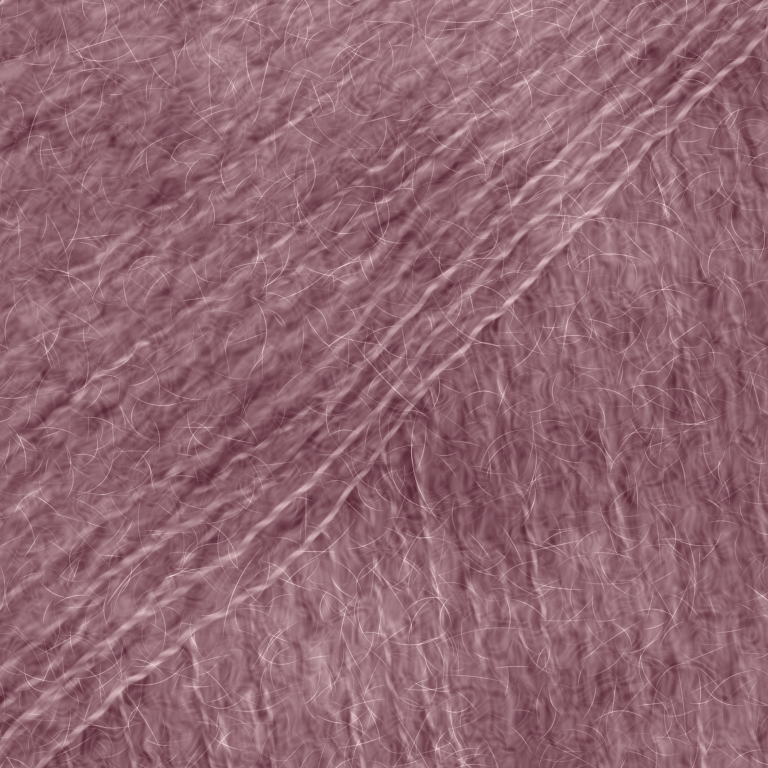
Reproduce this texture procedurally as a WebGL 2 fragment shader.

```glsl
#version 300 es
precision highp float;

#define SHADE vec3(0.45, 0.27, 0.32)
#define LIGHT vec3(0.84, 0.71, 0.73)
#define BASE_TONE 0.25
#define FIBRE_CONTRAST 0.5
#define HAIR_LAYERS 10
#define HAIR_CELL 0.045
#define HAIR_WIDTH 0.0007
#define STRAND_SPACING 0.043
#define STRAND_WIDTH 0.0048
#define TWIST 190.0
#define MAIN_STRANDS 4

uniform vec2 u_resolution;
out vec4 fragColor;

vec2 hash2(vec2 p) {
    vec3 q = fract(p.xyx * vec3(0.1031, 0.1030, 0.0973));
    q += dot(q, q.yzx + 33.33);
    return fract((q.xx + q.yz) * q.zy);
}

float cornerSlope(vec2 cell, vec2 f, vec2 corner) {
    return dot(hash2(cell + corner) * 2.0 - 1.0, f - corner);
}

float gradientNoise(vec2 p) {
    vec2 cell = floor(p), f = fract(p);
    vec2 w = f * f * f * (f * (f * 6.0 - 15.0) + 10.0);
    float low = mix(cornerSlope(cell, f, vec2(0, 0)), cornerSlope(cell, f, vec2(1, 0)), w.x);
    float high = mix(cornerSlope(cell, f, vec2(0, 1)), cornerSlope(cell, f, vec2(1, 1)), w.x);
    return mix(low, high, w.y);
}

vec2 rotate(vec2 p, float angle) {
    float c = cos(angle), s = sin(angle);
    return vec2(c * p.x + s * p.y, c * p.y - s * p.x);
}

// Short bent hairs, one per cell, pointing every way
float hairs(vec2 p, float size, float seed, float gloss, float dull, float pixel) {
    vec2 g = rotate(p, seed * 1.7) / size + seed * 7.3;
    vec2 home = floor(g);
    float tone = 0.0;
    for (int j = -1; j <= 1; j++)
    for (int i = -1; i <= 1; i++) {
        vec2 cell = home + vec2(i, j);
        vec2 place = hash2(cell + seed * 13.7);
        vec2 form = hash2(cell + 51.3 + seed * 5.1);
        vec2 look = hash2(cell + 97.9 + seed * 3.3);
        vec2 q = rotate(g - cell - place, form.x * 6.2832);
        q.y -= (form.y - 0.5) * 1.5 * q.x * q.x;
        float halfLength = mix(0.3, 0.75, look.x);
        float d = size * length(vec2(max(abs(q.x) - halfLength, 0.0), q.y));
        float cover = 1.0 - smoothstep(HAIR_WIDTH - pixel * 0.6, HAIR_WIDTH + pixel * 0.6, d);
        cover *= 1.0 - 0.6 * smoothstep(0.3, 1.0, abs(q.x) / halfLength);
        tone += cover * mix(dull, 0.65, pow(look.y, gloss));
    }
    return tone;
}

// Twisted yarn: soft body crossed by slanted highlights
vec2 strand(float along, float across, float width, float seed) {
    float phase = TWIST * (along + 0.03 * gradientNoise(vec2(along * 9.0, seed * 3.7)));
    across += width * 0.3 * sin(phase * 0.5);
    float body = 1.0 - smoothstep(width * 0.45, width * 1.25, abs(across));
    float shine = 0.5 + 0.5 * sin(phase + 1.6 * across / width);
    return vec2(body, shine);
}

// Rows of half buried strands running along yarn.x
float buriedStrands(vec2 yarn) {
    float home = floor(yarn.y / STRAND_SPACING), tone = 0.0;
    for (int k = -1; k <= 1; k++) {
        float id = home + float(k);
        vec2 rnd = hash2(vec2(id, 8.5));
        float wave = 0.025 * gradientNoise(vec2(yarn.x * 4.0, id * 5.3))
                   + 0.006 * gradientNoise(vec2(yarn.x * 22.0, id * 2.9));
        float across = yarn.y - (id + 0.2 + 0.6 * rnd.x) * STRAND_SPACING - wave;
        vec2 yarnLook = strand(yarn.x, across, STRAND_WIDTH * 0.9, id);
        float shown = smoothstep(-0.25, 0.35, gradientNoise(vec2(yarn.x * 3.5, id * 7.7)) + rnd.y * 0.4 - 0.2);
        tone += shown * (yarnLook.x * mix(0.08, 0.45, yarnLook.y) - 0.11 * exp(-pow((across + 0.009) / 0.009, 2.0)));
    }
    return tone;
}

void main() {
    vec2 p = gl_FragCoord.xy / u_resolution.y;
    float pixel = 1.0 / u_resolution.y;

    // Diagonal seam between the fanned yarn and the upright yarn
    float sag = (p.x - 0.38) / 0.17;
    float above = p.y - (p.x - 0.045 - 0.06 * exp(-sag * sag));
    vec2 toApex = vec2(2.0) - p;
    vec2 fan = vec2(length(toApex), 2.0 * atan(toApex.y, toApex.x));
    vec2 upright = vec2(p.y, p.x + 0.13 * p.y + 0.06 * p.y * p.y);
    vec2 yarn = above > 0.0 ? fan : upright + vec2(5.0, 9.0);

    // Matted ground
    float tone = BASE_TONE + 0.3 * gradientNoise(p * 3.5 + 4.0);
    tone += 0.1 * exp(-dot(p - vec2(0.45, 1.0), p - vec2(0.45, 1.0)) * 12.0);
    tone -= 0.13 * exp(-dot(p - vec2(0.52, 0.41), p - vec2(0.52, 0.41)) * 90.0);
    vec2 warp = vec2(gradientNoise(p * 28.0), gradientNoise(p * 28.0 + 40.0));
    tone += FIBRE_CONTRAST * gradientNoise(yarn * vec2(13.0, 60.0) + warp);
    tone += FIBRE_CONTRAST * 0.6 * gradientNoise(yarn * vec2(45.0, 150.0) + warp * 2.0);
    tone += FIBRE_CONTRAST * (0.17 - abs(gradientNoise(p * 65.0 + warp * 2.5)));
    tone += buriedStrands(yarn);

    // Fuzz
    for (int i = 0; i < HAIR_LAYERS; i++) {
        float layer = float(i);
        tone += 0.75 * hairs(p, HAIR_CELL * (0.75 + 0.09 * layer), layer + 1.0, 2.2, -0.08, pixel);
    }

    // Bright strands laid over the seam
    float along = (p.x + p.y) * 0.7071;
    for (int i = 0; i < MAIN_STRANDS; i++) {
        float id = float(i);
        float wave = 0.014 * gradientNoise(vec2(along * 5.0, id * 4.3 + 0.5))
                   + 0.006 * gradientNoise(vec2(along * 19.0, id * 6.1 + 0.5));
        float across = 0.7071 * (above - id * (0.085 - 0.04 * p.x)) - wave;
        vec2 look = strand(along, across, STRAND_WIDTH, id + 20.0);
        float clear = mix(0.92, 0.45, id / float(MAIN_STRANDS - 1));
        clear *= 0.85 + 0.5 * gradientNoise(vec2(along * 7.0, id * 9.1 + 0.3));
        tone -= 0.12 * clear * exp(-pow((across + 0.012) / 0.013, 2.0));
        tone = mix(tone, mix(0.5, 1.05, look.y) + 0.3 * (tone - BASE_TONE), look.x * clear);
    }

    // Sparse long hairs on top
    tone += hairs(p, 0.1, 23.0, 7.0, 0.0, pixel);
    fragColor = vec4(mix(SHADE, LIGHT, clamp(tone, -0.22, 1.15)), 1.0);
}
```
